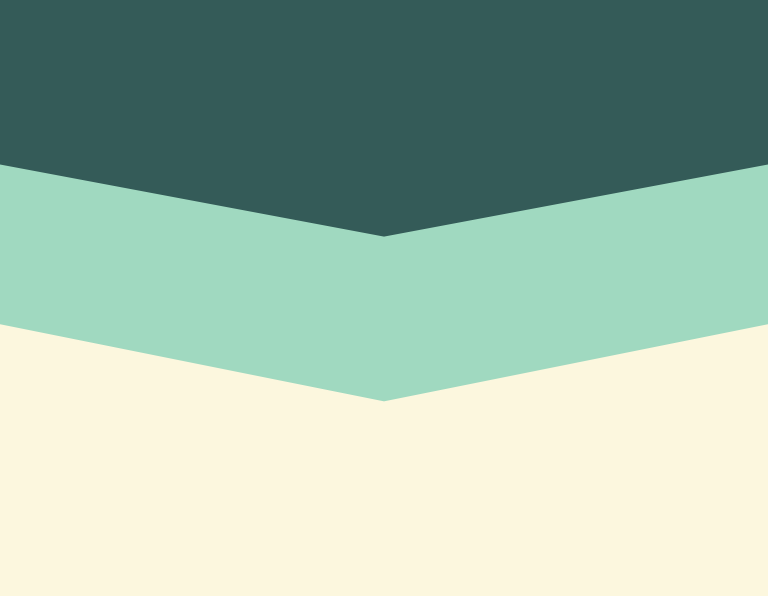
This background is drawn by a Shadertoy shader. Its source:

```glsl
// Flat background of two stacked downward chevrons, dark teal and mint, over cream.

const vec3 CREAM = vec3(0.988, 0.969, 0.871);
const vec3 MINT  = vec3(0.629, 0.851, 0.753);
const vec3 TEAL  = vec3(0.204, 0.357, 0.345);

// Edge heights as fractions of the canvas: x at the sides, y at the central tip
const vec2 TEAL_EDGE = vec2(0.7240, 0.6030);
const vec2 MINT_EDGE = vec2(0.4560, 0.3266);

// Coverage of the area above a V-shaped edge, smoothed over about one pixel
float aboveChevron(vec2 uv, vec2 edge) {
    float sideways = abs(2.0 * uv.x - 1.0);
    float height = uv.y - mix(edge.y, edge.x, sideways);
    return clamp(0.5 + height * iResolution.y, 0.0, 1.0);
}

void mainImage(out vec4 fragColor, in vec2 fragCoord) {
    vec2 uv = fragCoord / iResolution.xy;

    // Layers from back to front
    vec3 color = mix(CREAM, MINT, aboveChevron(uv, MINT_EDGE));
    color = mix(color, TEAL, aboveChevron(uv, TEAL_EDGE));

    fragColor = vec4(color, 1.0);
}
```
